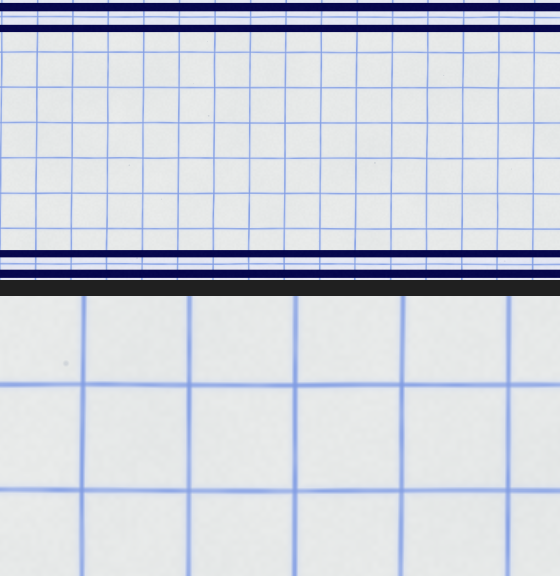
Top: the whole. Bottom: its middle third, enlarged.
Reproduce this pattern procedurally as a WebGL 1 fragment shader.

```glsl
precision highp float;
// Squared writing paper with slightly slanted blue rules, framed by pairs of navy bands.

uniform vec2 u_resolution;

const vec3 PAPER = vec3(0.903, 0.912, 0.910);
const vec3 MARGIN = vec3(0.895, 0.905, 0.950);
const vec3 RULE_INK = vec3(0.50, 0.61, 0.89);
const vec3 HALO_INK = vec3(0.82, 0.86, 0.945);
const vec3 NAVY = vec3(0.025, 0.025, 0.30);

const vec2 CELL = vec2(0.1268, 0.1260);   // in canvas heights
const vec2 ORIGIN = vec2(0.0, 0.0583);
const vec2 SLANT = vec2(0.0075, -0.0012);

float hash(vec2 p) {
  vec3 q = fract(vec3(p.xyx) * 0.1031);
  q += dot(q, q.yzx + 33.33);
  return fract((q.x + q.y) * q.z);
}

float noise(vec2 p) {
  vec2 cell = floor(p);
  vec2 f = fract(p);
  f = f * f * (3.0 - 2.0 * f);
  float low = mix(hash(cell), hash(cell + vec2(1.0, 0.0)), f.x);
  float high = mix(hash(cell + vec2(0.0, 1.0)), hash(cell + 1.0), f.x);
  return mix(low, high, f.y);
}

float fbm(vec2 p) {
  float sum = 0.0;
  float weight = 0.5;
  for (int i = 0; i < 4; i++) {
    sum += weight * noise(p);
    p = p * 2.03 + 17.0;
    weight *= 0.5;
  }
  return sum;
}

// Coverage of a strip of the given half width, smoothed over one pixel.
float strip(float dist, float halfWidth, float pixel) {
  return clamp((halfWidth - dist) / pixel + 0.5, 0.0, 1.0);
}

// Ink of parallel rules: x is the core, y the faint bleed around it.
vec2 rules(float across, float along, float spacing, float seed, float pixel) {
  float index = floor(across / spacing + 0.5);
  float lane = index * 7.3 + seed;
  float wobble = (noise(vec2(along * 9.0, lane)) - 0.5) * 0.0020;
  float dist = abs(across - index * spacing + wobble);
  float flow = mix(0.70, 1.0, noise(vec2(along * 38.0, lane + 3.0)));
  float width = 0.0024 + 0.0006 * noise(vec2(along * 24.0, lane + 5.0));
  float soft = max(pixel, 0.0035);
  float bleed = 0.75 * exp(-dist * dist / 0.00004);
  return vec2(strip(dist, width, soft) * flow, bleed);
}

// Sparse faint specks, at most one per jittered cell.
float specks(vec2 p, float size, float pixel) {
  vec2 cell = floor(p / size);
  vec2 jitter = vec2(hash(cell + 11.0), hash(cell + 29.0)) * 0.7 + 0.15;
  float radius = 0.0012 + 0.0020 * hash(cell + 41.0);
  float dist = length(p - (cell + jitter) * size);
  float present = step(0.86, hash(cell + 53.0));
  return present * strip(dist, radius, max(pixel, 0.003));
}

// A navy band with barely softened edges.
float band(float y, float center, float halfWidth, float pixel) {
  return strip(abs(y - center), halfWidth, max(pixel, 0.003));
}

void main() {
  vec2 p = gl_FragCoord.xy / u_resolution.y;
  float pixel = 1.0 / u_resolution.y;

  // Paper: cool margins, broad mottling, fine grain and specks
  float inside = step(0.0938, p.y) * step(p.y, 0.8984);
  vec3 color = mix(MARGIN, PAPER, inside);
  float mottle = fbm(p * 7.0) - 0.47;
  float grain = noise(p * 150.0) - 0.5;
  color += mottle * vec3(0.030, 0.024, 0.020) + grain * 0.014;
  color -= specks(p, 0.11, pixel) * vec3(0.09, 0.08, 0.06);

  // Square grid, sheared a little along each axis
  vec2 grid = p - ORIGIN - SLANT * p.yx;
  vec2 upright = rules(grid.x, p.y, CELL.x, 2.0, pixel);
  vec2 level = rules(grid.y, p.x, CELL.y, 61.0, pixel);
  float halo = max(upright.y, level.y);
  float ink = 1.0 - (1.0 - 0.90 * upright.x) * (1.0 - 0.85 * level.x);
  color = mix(color, HALO_INK, halo);
  color = mix(color, RULE_INK, ink);

  // Two thick outer bands and two thinner inner ones
  float bands = band(p.y, 0.0222, 0.0146, pixel);
  bands = max(bands, band(p.y, 0.0938, 0.0130, pixel));
  bands = max(bands, band(p.y, 0.8984, 0.0130, pixel));
  bands = max(bands, band(p.y, 0.9746, 0.0150, pixel));
  color = mix(color, NAVY + grain * 0.012, bands);

  gl_FragColor = vec4(color, 1.0);
}
```
